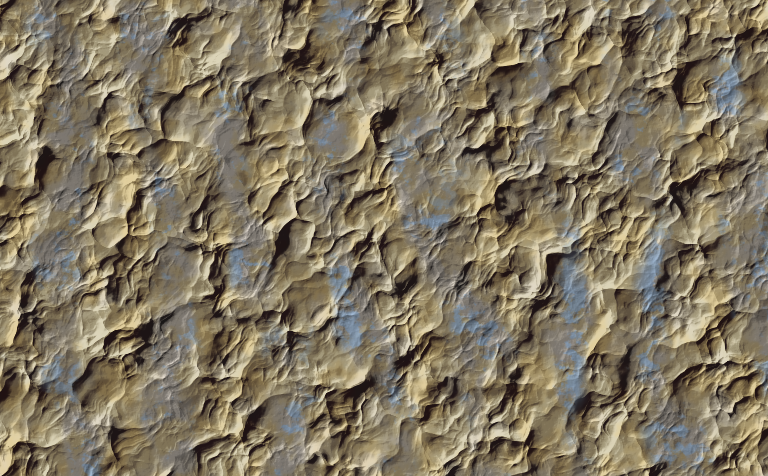
Give the GLSL for this texture, as a Shadertoy shader.

```glsl
// Aerial view of a star-dune field: pale crested sand domes, dark slip faces,
// and smoother brown and grey corridors with small bluish pans. A height field
// of warped round cells is shaded by its slope towards a low sun.

vec2 hash2(vec2 p) {
    vec3 q = fract(vec3(p.xyx) * vec3(0.1031, 0.1030, 0.0973));
    q += dot(q, q.yzx + 33.33);
    return fract((q.xx + q.yz) * q.zy);
}

float corner(vec2 id, vec2 offset) {
    return dot(hash2(id) * 2.0 - 1.0, offset);
}

// Gradient noise, centred on 0.5
float noise(vec2 p) {
    vec2 i = floor(p), f = fract(p);
    vec2 u = f * f * f * (f * (f * 6.0 - 15.0) + 10.0);
    vec2 r = vec2(1, 0), t = vec2(0, 1);
    float low = mix(corner(i, f), corner(i + r, f - r), u.x);
    float high = mix(corner(i + t, f - t), corner(i + 1.0, f - 1.0), u.x);
    return 0.5 + 0.8 * mix(low, high, u.y);
}

float fbm(vec2 p) {
    float sum = 0.0, amp = 0.5;
    for (int i = 0; i < 4; i++) {
        sum += amp * noise(p);
        p = mat2(1.6, 1.2, -1.2, 1.6) * p + 7.3;
        amp *= 0.5;
    }
    return sum / 0.9375;
}

// Overlapping mounds of random height, meeting in sharp creases;
// a stretch below 1 lengthens them across the sunlight
float domes(vec2 p, float stretch) {
    p = mat2(0.8, 0.6, -0.6, 0.8) * p;
    p.y *= stretch;
    vec2 cell = floor(p);
    float top = 0.0;
    for (int y = -1; y <= 1; y++)
    for (int x = -1; x <= 1; x++) {
        vec2 id = cell + vec2(x, y);
        vec2 d = p - id - hash2(id);
        float d2 = dot(d, d);
        float peak = 0.15 + 0.75 * hash2(id + 71.7).x;
        top = max(top, peak - d2 * (0.4 + 0.9 * d2));
    }
    return top;
}

// Nearly upright, broken lanes between the dune chains
float corridor(vec2 p) {
    float wander = 5.0 * noise(p * vec2(3.0, 2.5) + 3.1);
    float lane = 0.5 + 0.5 * sin(30.0 * (p.x + 0.12 * p.y) + wander);
    float breaks = fbm(p * vec2(9.0, 5.0) + 47.0);
    return smoothstep(0.45, 0.85, 0.45 * lane + 1.3 * (breaks - 0.5) + 0.3);
}

float height(vec2 p, float flatness, float rough) {
    vec2 bend = vec2(noise(p * 14.0), noise(p * 14.0 + 41.0)) - 0.5;
    vec2 curl = vec2(noise(p * 37.0 + 9.0), noise(p * 37.0 + 63.0)) - 0.5;
    vec2 q = p + 0.040 * bend + 0.014 * curl;
    float large = 1.10 * domes(q * 12.0 + 5.0, 0.9) / 12.0;
    float medium = 1.35 * domes(q * 22.0 + 17.0, 0.9) / 22.0;
    float h = max(large, medium) + 0.25 * min(large, medium);
    h += mix(0.10, 1.25, rough) * domes(q * 41.0 + 29.0, 0.8) / 41.0;
    h *= 1.0 - 0.78 * flatness;
    h += mix(0.15, 0.65, rough) * domes(q * 78.0, 0.5) / 78.0;
    return h + mix(0.20, 0.42, rough) * fbm(p * 45.0) / 45.0;
}

// Sand tone from deep shadow (0) to sunlit crest (1)
vec3 sandColour(float t) {
    vec3 c = vec3(0.12, 0.07, 0.08);
    c = mix(c, vec3(0.37, 0.32, 0.25), smoothstep(0.04, 0.23, t));
    c = mix(c, vec3(0.50, 0.45, 0.34), smoothstep(0.24, 0.48, t));
    c = mix(c, vec3(0.64, 0.60, 0.48), smoothstep(0.50, 0.75, t));
    return mix(c, vec3(0.86, 0.83, 0.72), smoothstep(0.76, 0.95, t));
}

void mainImage(out vec4 fragColor, in vec2 fragCoord) {
    vec2 p = fragCoord / iResolution.y;
    vec2 sun = vec2(0.78, -0.63);
    float flatness = corridor(p);
    float rough = smoothstep(0.40, 0.60, fbm(p * 9.0 + 91.0));

    // Slope towards the sun
    float e = 0.0015;
    float away = height(p - sun * e, flatness, rough);
    float toward = height(p + sun * e, flatness, rough);
    float slope = (away - toward) / (2.0 * e);

    // Cast shadow behind taller crests, deepest in clustered pits
    float blocker = height(p + sun * 0.012, flatness, rough);
    blocker -= 0.5 * (away + toward);
    float pits = smoothstep(0.50, 0.68, fbm(p * 11.0 + 23.0));
    float shadow = smoothstep(0.003, 0.014, blocker) * (0.1 + 1.3 * pits);

    float s = 0.85 * slope + 0.10 - shadow - 0.18 * flatness;
    s += 0.6 * (fbm(p * 9.0 + 57.0) - 0.5);
    float light = 0.5 + 0.5 * s / sqrt(1.0 + s * s);
    vec3 colour = sandColour(light);

    // Ochre patches on the dunes, grey gravel in the lanes
    float ochre = smoothstep(0.42, 0.62, fbm(p * 13.0 + 11.0));
    colour *= mix(vec3(1.0), vec3(1.03, 0.98, 0.86), ochre * (1.0 - flatness));
    float shade = dot(colour, vec3(0.3, 0.5, 0.2));
    float gravel = smoothstep(0.38, 0.56, fbm(p * 16.0 + 31.0));
    vec3 grey = shade * vec3(1.10, 1.06, 1.02);
    colour = mix(colour, grey, 0.9 * max(flatness * gravel, 0.5 * pits));

    // Ragged bluish pans inside the lanes
    float ragged = fbm(p * vec2(38.0, 46.0) + 83.0);
    float lakes = noise(p * vec2(12.0, 8.0) + 19.0);
    float pan = smoothstep(0.53, 0.63, 0.55 * ragged + 0.45 * lakes) * flatness;
    vec3 blue = vec3(0.45, 0.54, 0.64) * (0.55 + 0.9 * light);
    colour = mix(colour, blue, 0.8 * pan);

    fragColor = vec4(colour, 1.0);
}
```
